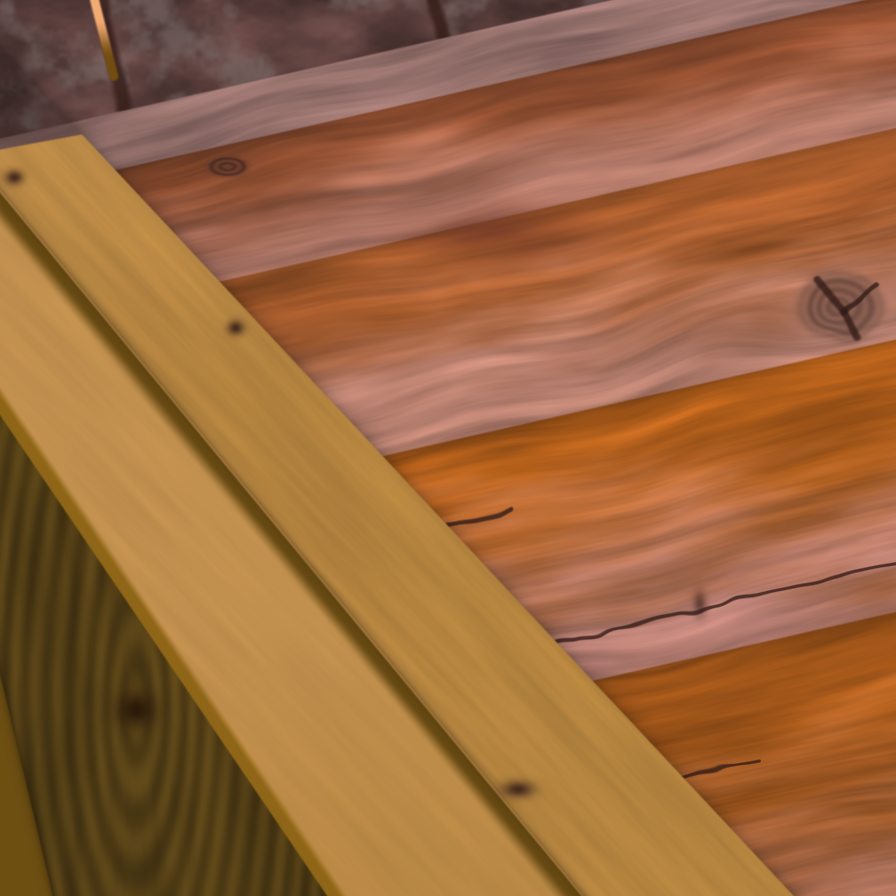
This texture is drawn by a Shadertoy shader. Its source:

```glsl
// Weathered reddish deck planks behind a golden diagonal wooden rail
#define PLANK_SLOPE 0.227
#define GRAIN 0.42
#define EDGE_SOFT 0.0016
#define RAIL_LIGHT vec3(0.755, 0.56, 0.305)
#define RAIL_DEEP vec3(0.705, 0.515, 0.245)
#define GROOVE vec3(0.40, 0.285, 0.07)
#define PANEL vec3(0.345, 0.26, 0.09)
#define STRIP vec3(0.61, 0.46, 0.44)
#define BACK vec3(0.36, 0.25, 0.24)
#define CRACK vec3(0.20, 0.11, 0.09)

float hash(vec2 p) {
  return fract(sin(dot(p, vec2(127.1, 311.7))) * 43758.5453);
}

float noise(vec2 p) {
  vec2 i = floor(p), f = fract(p);
  f = f * f * (3.0 - 2.0 * f);
  return mix(mix(hash(i), hash(i + vec2(1, 0)), f.x),
             mix(hash(i + vec2(0, 1)), hash(i + vec2(1, 1)), f.x), f.y);
}

float fbm(vec2 p) {
  float sum = 0.0, amp = 0.53;
  for (int i = 0; i < 4; i++) {
    sum += amp * noise(p);
    p = p * 2.03 + 17.3;
    amp *= 0.5;
  }
  return sum;
}

float cover(float d) {
  float w = max(EDGE_SOFT, 0.8 / iResolution.y);
  return smoothstep(-w, w, d);
}

float segment(vec2 p, vec2 a, vec2 b) {
  p -= a;
  b -= a;
  return length(p - b * clamp(dot(p, b) / dot(b, b), 0.0, 1.0));
}

// Signed distance below a sloping line
float below(vec2 q, float offset, float slope) {
  return (q.y - offset - slope * q.x) / sqrt(1.0 + slope * slope);
}

float blob(vec2 q, float x, float y, float rx, float ry) {
  vec2 e = (q - vec2(x, y)) / vec2(rx, ry);
  return exp(-dot(e, e));
}

void crack(inout vec3 col, vec2 q, vec2 a, vec2 b, float w) {
  float d = segment(q + 0.006 * (noise(q * 45.0) - 0.5), a, b);
  col = mix(col, CRACK, 0.8 - 0.8 * smoothstep(w * 0.4, w * 1.6, d));
}

// Dark boards with two narrow seams
vec3 backBoards(vec2 q) {
  vec3 col = BACK * (0.55 + 0.85 * fbm(q * vec2(16, 28)));
  col = mix(col, vec3(0.47, 0.41, 0.40), 0.65 * smoothstep(0.52, 0.8, fbm(q * 24.0 + 5.0)));
  crack(col, q, vec2(0.112, 0), vec2(0.138, 0.12), 0.008);
  crack(col, q, vec2(0.482, 0), vec2(0.495, 0.04), 0.007);
  float streak = segment(q, vec2(0.103, -0.01), vec2(0.127, 0.085));
  vec3 glow = mix(vec3(0.95, 0.67, 0.45), vec3(0.45, 0.30, 0.07), smoothstep(0.02, 0.065, q.y));
  return mix(glow, col, smoothstep(0.003, 0.007, streak));
}

// Overlapping planks: orange upper edge, pale sheen below
vec3 deck(vec2 q) {
  float edges[5] = float[5](0.219, 0.37, 0.606, 0.91, 1.27);
  vec3 warm[4] = vec3[4](vec3(0.57, 0.31, 0.19), vec3(0.66, 0.36, 0.17),
                         vec3(0.68, 0.36, 0.10), vec3(0.64, 0.34, 0.10));
  vec3 sheen[4] = vec3[4](vec3(0.66, 0.45, 0.39), vec3(0.69, 0.48, 0.42),
                          vec3(0.67, 0.46, 0.42), vec3(0.64, 0.42, 0.34));
  float t = q.y + PLANK_SLOPE * q.x;
  float along = q.x - PLANK_SLOPE * q.y;
  float bend = 0.02 * blob(q, 0.938, 0.342, 0.12, 0.07) * clamp((t - 0.555) * 40.0, -1.0, 1.0);
  float warp = t - bend + 0.025 * noise(vec2(along * 7.0, t * 9.0));
  float grain = fbm(vec2(along * 5.0, warp * 85.0));
  float broad = fbm(vec2(along * 5.0 + 3.0, warp * 19.0));
  float onDeck = cover(t - 0.155);
  vec3 col = mix(backBoards(q), STRIP, onDeck);
  for (int i = 0; i < 4; i++) {
    float d = t - edges[i];
    float f = d / (edges[i + 1] - edges[i]);
    float gloss = smoothstep(0.12, 0.95, f + 0.7 * (broad - 0.5) - 0.25 * (q.x - 0.6));
    vec3 board = mix(warm[i], sheen[i], gloss) * (1.0 - 0.2 * exp(-max(d, 0.0) / 0.012));
    col = mix(col, board, cover(d));
  }
  float stain = blob(q, 0.29, 0.36, 0.12, 0.04) + blob(q, 0.55, 0.26, 0.1, 0.03);
  col = mix(col, vec3(0.40, 0.20, 0.14), 0.75 * min(stain, 1.0) * smoothstep(0.3, 0.65, broad));
  col *= 1.0 + onDeck * (GRAIN * (grain - 0.5) + 0.45 * (broad - 0.48));

  // Knots with rings and a split
  vec2 c = vec2(0.942, 0.348);
  float r = length((q - vec2(0.938, 0.342)) * vec2(1, 1.25)) + 0.012 * (noise(q * 40.0) - 0.5);
  col = mix(col, vec3(0.42, 0.29, 0.25) * (1.0 + 0.13 * sin(r * 480.0)), 0.75 - 0.75 * smoothstep(0.035, 0.06, r));
  crack(col, q, c, vec2(0.915, 0.315), 0.004);
  crack(col, q, c, vec2(0.958, 0.378), 0.004);
  crack(col, q, c, vec2(0.978, 0.318), 0.003);
  r = length((q - vec2(0.254, 0.186)) * vec2(1, 2));
  col = mix(col, vec3(0.32, 0.19, 0.15) * (1.0 + 0.2 * sin(r * 600.0)), 0.75 - 0.75 * smoothstep(0.018, 0.029, r));

  // Long splits
  crack(col, q, vec2(0.50, 0.586), vec2(0.571, 0.569), 0.0026);
  crack(col, q, vec2(0.62, 0.718), vec2(1.01, 0.626), 0.002);
  crack(col, q, vec2(0.76, 0.866), vec2(0.845, 0.847), 0.0018);
  return mix(col, CRACK, 0.6 * blob(q, 0.781, 0.674, 0.007, 0.014));
}

// Shaded side panel with tall growth rings
vec3 sidePanel(vec2 q) {
  float ring = length((q - vec2(0.152, 0.792)) * vec2(1, 0.28)) + 0.025 * noise(q * vec2(9, 4));
  vec3 col = PANEL * (0.76 + 0.12 * sin(ring * 330.0) + 0.3 * fbm(q * vec2(50, 8)));
  col = mix(col, vec3(0.15, 0.08, 0.03), 0.9 * blob(q, 0.152, 0.792, 0.021, 0.019));
  float corner = below(q, 0.75, 4.2);
  return mix(col, vec3(0.43, 0.31, 0.07), cover(corner)) * (1.0 - 0.3 * exp(-abs(corner) / 0.004));
}

void mainImage(out vec4 fragColor, in vec2 fragCoord) {
  vec2 q = fragCoord / iResolution.xy;
  q.y = 1.0 - q.y; // measured downwards
  float top = below(q, 0.052, 1.07);
  float groove = below(q, 0.215, 1.21);
  float outer = below(q, 0.449, 1.47);

  // Rail faces, groove and outer lip
  float grain = fbm(vec2(dot(q, vec2(4, 4.5)), top * 75.0)) - 0.5;
  vec3 upper = mix(RAIL_LIGHT, RAIL_DEEP, 0.5 + 0.5 * smoothstep(0.12, 0.5, q.y)) * (1.0 + 0.18 * grain);
  vec3 lower = mix(RAIL_LIGHT, RAIL_DEEP, 0.6 * smoothstep(0.65, 1.0, q.y)) * (1.0 + 0.1 * grain);
  lower = mix(GROOVE, lower, smoothstep(0.008, 0.026, groove));
  vec3 rail = mix(upper, lower, cover(groove));
  rail *= 1.0 - 0.22 * exp(-abs(groove + 0.003) / 0.004);
  rail = mix(rail, vec3(0.56, 0.40, 0.09), smoothstep(-0.012, -0.002, outer));
  rail = mix(rail, sidePanel(q), cover(outer - 0.008));

  // Nail marks
  float marks = blob(q, 0.263, 0.366, 0.009, 0.008) + blob(q, 0.578, 0.881, 0.017, 0.009)
              + blob(q, 0.016, 0.198, 0.01, 0.008);
  rail = mix(rail, CRACK, 0.85 * min(marks, 1.0));

  vec3 col = deck(q) * (1.0 - 0.22 * exp(-max(-top, 0.0) / 0.008));
  col = mix(col, rail, cover(top) * cover(below(q, 0.167, -0.186)));
  fragColor = vec4(clamp(col, 0.0, 1.0), 1.0);
}
```
